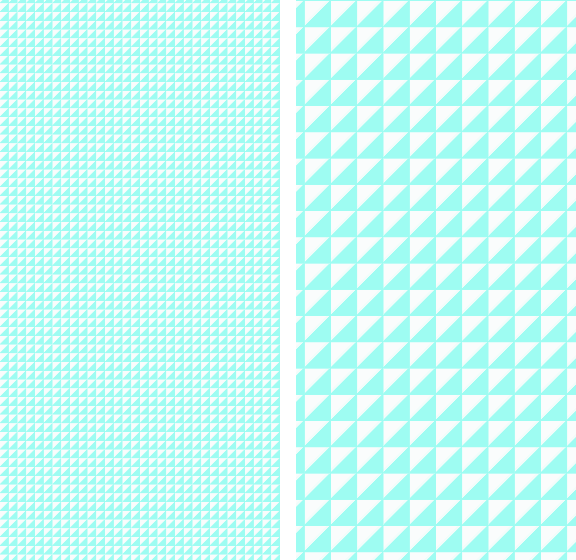
Left: the whole. Right: its middle third, enlarged.
This pattern is drawn by a Shadertoy shader. Its source:

```glsl
// Dense grid of small white right triangles on pale aqua.

// Signed distance to the long side of the triangle, in cell units.
float slopeDistance(vec2 q) {
    return (q.x + q.y - 0.9375) * 0.7071;
}

// Signed distance to a right triangle with its square corner at the origin.
float triangleDistance(vec2 q) {
    return max(slopeDistance(q), max(-q.x, -q.y));
}

void mainImage(out vec4 fragColor, in vec2 fragCoord) {
    // 32 by 64 cells, rows counted downward from the top
    vec2 uv = fragCoord / iResolution.xy;
    vec2 grid = vec2(uv.x * 32.0, (1.0 - uv.y) * 64.0 - 0.375);

    // Cell seam lies in the narrow gap between triangles
    vec2 cell = fract(grid + 0.03125) - 0.03125;
    float soft = 0.42 * max(32.0 / iResolution.x, 64.0 / iResolution.y);

    // White fill with a faint aqua rim along the slope
    float inside = 1.0 - smoothstep(-soft, soft, triangleDistance(cell));
    float rim = smoothstep(-soft, soft, slopeDistance(cell) + 0.088);
    vec3 aqua = vec3(0.62, 0.99, 0.95);
    vec3 white = mix(vec3(0.98, 0.99, 0.99), vec3(0.95, 0.99, 0.98), rim);

    fragColor = vec4(mix(aqua, white, inside), 1.0);
}
```
